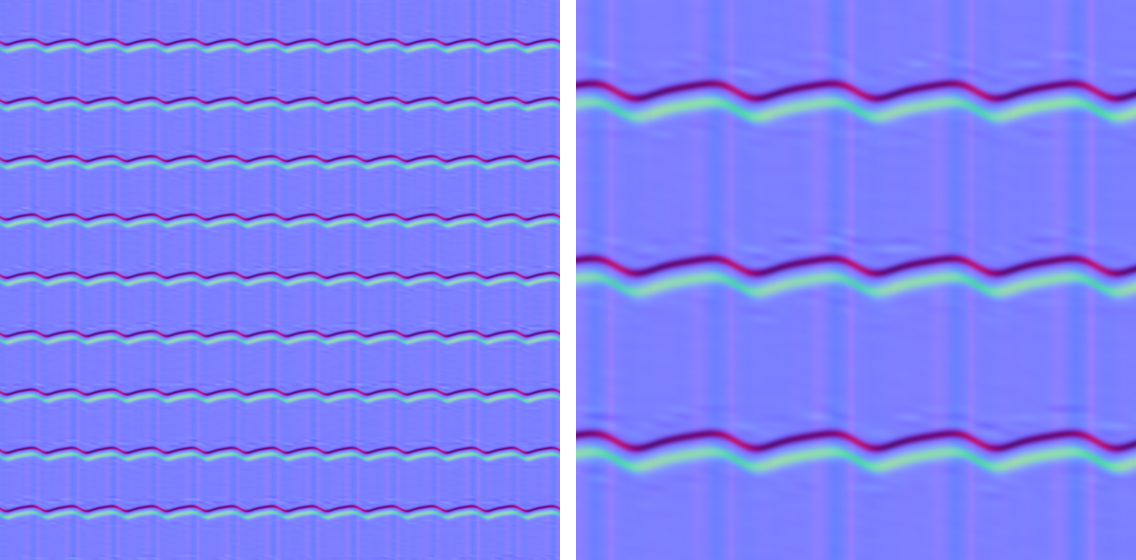
Left: the whole. Right: its middle third, enlarged.
Write a three.js fragment shader that draws this texture map.

```glsl
// Normal map of a tiled roof: 14 columns of ribbed tiles in rows ending in wavy overlapping lips
varying vec2 vUv;

const float TAU = 6.2831853;
const vec2 TILES = vec2(14.0, 9.6);

float hash(vec2 p) {
  return fract(sin(dot(p, vec2(127.1, 311.7))) * 43758.5453);
}

float noise(vec2 p) {
  vec2 i = floor(p), f = fract(p);
  f = f * f * (3.0 - 2.0 * f);
  return mix(mix(hash(i), hash(i + vec2(1.0, 0.0)), f.x),
             mix(hash(i + vec2(0.0, 1.0)), hash(i + vec2(1.0, 1.0)), f.x), f.y);
}

float bell(float x, float width) {
  return exp(-x * x / (width * width));
}

// Soft vertical stripe, wrapped around the tile column
float stripe(float phase, float center, float width) {
  return bell(fract(phase - center + 0.5) - 0.5, width);
}

// Wrinkles elongated along the row
float wrinkles(vec2 p) {
  return noise(vec2(p.x * 75.0 + p.y * 60.0, p.y * 190.0));
}

void main() {
  // Skewed wave: quick fall, slow rise
  float phase = vUv.x * TILES.x - 0.8;
  float angle = TAU * phase;
  float bend = angle + 0.485 * (1.0 - cos(angle));
  float wave = 0.042 * cos(bend);
  float slope = -0.042 * sin(bend) * (1.0 + 0.485 * sin(angle)) * TAU * TILES.x / TILES.y;
  vec2 facing = normalize(vec2(-slope, 1.0));

  // Height above the nearest lip, in rows
  float v = vUv.y * TILES.y - 0.88 - wave;
  float row = floor(v + 0.5);
  float d = v - row;
  float column = floor(phase + 0.5);

  // Lip edge and the bevel beneath it
  float edge = bell(d, 0.0275);
  float bevel = bell(d + 0.105, 0.041 + 0.006 * clamp(slope * 3.0, -1.0, 1.0));
  bevel *= 0.95 + 0.1 * hash(vec2(column, row));
  float flatArea = (1.0 - edge) * (1.0 - bevel);

  // Ribs at the column joints, uneven in strength
  float ribs = 0.075 * stripe(phase, 0.16, 0.035)
             + 0.05 * stripe(phase, -0.12, 0.06)
             - 0.065 * stripe(phase, 0.03, 0.055)
             - 0.015 * stripe(phase, 0.3, 0.07);
  ribs *= 0.75 + 0.5 * hash(vec2(column, 3.0));
  float streaks = 0.025 * (noise(vUv * vec2(170.0, 7.0)) - 0.5);

  // Creases gathered around each lip, faint elsewhere
  float crease = wrinkles(vUv + vec2(0.0, 0.002)) - wrinkles(vUv - vec2(0.0, 0.002));
  crease *= 0.012 + 0.1 * bell(d - 0.12, 0.06) + 0.04 * bell(d + 0.24, 0.08);

  // Encode the slopes as colour, with green pointing down
  vec3 color = vec3(0.488, 0.5, 1.0);
  color.rg += flatArea * vec2(ribs + streaks + crease * 0.4, crease);
  color.rg += facing * vec2(1.0, -1.0) * (0.46 * edge - 0.36 * bevel);
  color.b -= 0.52 * pow(edge, 1.6) + 0.3 * bevel * bevel;
  gl_FragColor = vec4(clamp(color, 0.0, 1.0), 1.0);
}
```
